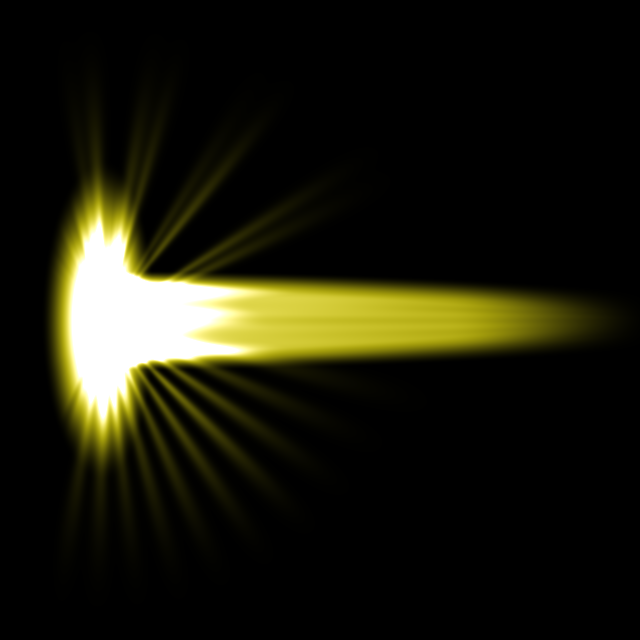
Give the GLSL for this background, as a three.js fragment shader.

```glsl
// A burst of yellow light on black: a white-hot lens at the left, a broad
// tapering beam to the right and two fans of thin rays above and below.
// Each part adds light energy, which a colour ramp turns yellow, then white.

#define SOURCE vec2(0.163, 0.499)
#define BEAM_HALF_WIDTH 0.067
#define BEAM_TAPER 0.045
#define FLARE_REACH 0.265
#define LENS_HEIGHT 0.24
#define RAY_WIDTH 0.042
#define RAY_LENGTH 0.50
#define YELLOW vec3(0.74, 0.71, 0.05)
#define HOT_BLUE 1.6

varying vec2 vUv;

float hash(vec2 p) {
  return fract(sin(dot(p, vec2(127.1, 311.7))) * 43758.5);
}

float noise(vec2 p) {
  vec2 cell = floor(p);
  vec2 f = fract(p);
  f = f * f * (3.0 - 2.0 * f);
  float low = mix(hash(cell), hash(cell + vec2(1.0, 0.0)), f.x);
  float high = mix(hash(cell + vec2(0.0, 1.0)), hash(cell + 1.0), f.x);
  return mix(low, high, f.y);
}

// Falls smoothly from 1 at start to 0 at end
float fade(float start, float end, float x) {
  return 1.0 - smoothstep(start, end, x);
}

// One ray in polar space, its angle in degrees
float ray(vec2 polar, float degrees, float reach, float width) {
  float offset = (polar.y - radians(degrees)) / width;
  return exp(-offset * offset) * pow(fade(0.08, reach, polar.x), 1.5);
}

// Four pairs of rays fanning upwards
float upperFan(vec2 polar) {
  float light = 0.0;
  for (int i = 0; i < 4; i++) {
    float k = float(i);
    float angle = 29.0 + 25.7 * k - 1.8 * k * (k - 1.0);
    float tilt = mod(k, 2.0) * 0.14;
    float reach = RAY_LENGTH + 0.06 * exp(-k);
    light += (0.32 - tilt) * ray(polar, angle + 2.8, reach, RAY_WIDTH);
    light += (0.32 + tilt) * ray(polar, angle - 2.5, reach, RAY_WIDTH);
  }
  return light;
}

// Ten single rays fanning downwards, brightest on the diagonal
float lowerFan(vec2 polar) {
  float light = 0.0;
  for (int i = 0; i < 10; i++) {
    float k = float(i);
    float angle = -16.6 - 9.2 * k - 2.9 * sin(0.449 * (k - 2.0));
    float gain = 0.32 + 0.30 * exp(-0.4 * (k - 3.0) * (k - 3.0));
    float reach = RAY_LENGTH + 0.08 * exp(-k);
    light += gain * ray(polar, angle, reach, RAY_WIDTH);
  }
  return light;
}

// Upright lens of light, wider on its left side
float lens(vec2 d, float streaks) {
  float halfWidth = d.x < 0.0 ? 0.094 : 0.076;
  float q = length(d / vec2(halfWidth, LENS_HEIGHT));
  float ragged = mix(1.0, 0.75 + 0.5 * streaks, smoothstep(0.05, 0.15, abs(d.y)));
  return 2.2 * fade(0.25, 1.05, q) * ragged;
}

// Tapering beam with three white tongues near the source
float beam(vec2 p) {
  float y = p.y - SOURCE.y;
  float halfWidth = BEAM_HALF_WIDTH - BEAM_TAPER * p.x * p.x;
  float softness = 0.010 + 0.016 * p.x;
  float v = y / halfWidth;
  float body = fade(halfWidth - softness, halfWidth + softness, abs(y));
  float along = (1.42 - 0.65 * p.x) * fade(0.70, 1.03, p.x);
  float grain = 0.95 + 0.10 * noise(vec2(p.x * 4.0, v * 5.0 + 9.0));
  float warp = noise(vec2(p.x * 9.0, v * 4.0 + 20.0)) - 0.5;
  float reach = FLARE_REACH + 0.03 * cos(8.2 * v) + 0.06 * warp;
  float tongues = 0.9 * fade(reach - 0.08, reach + 0.15, p.x);
  return body * smoothstep(0.14, 0.20, p.x) * (along * grain + tongues);
}

void main() {
  vec2 d = vUv - SOURCE;
  vec2 polar = vec2(length(d), atan(d.y, d.x + 0.00001));
  float streaks = noise(vec2(polar.y * 16.0 + 80.0, polar.x * 3.0));

  // Rays fade out at the source and at the left, upper and lower limits
  float window = smoothstep(0.07, 0.10, vUv.x) * smoothstep(0.03, 0.15, polar.x);
  window *= fade(0.44, 0.48, abs(vUv.y - 0.5));
  float rays = (upperFan(polar) + lowerFan(polar)) * window;
  rays *= 0.75 + 0.5 * streaks;

  // Colour ramp: black, yellow, pale yellow, white
  float energy = rays + lens(d, streaks) + beam(vUv);
  float heat = max(energy - 0.8, 0.0);
  vec3 color = YELLOW * energy + vec3(0.0, 0.0, HOT_BLUE * heat * heat);
  gl_FragColor = vec4(min(color, 1.0), 1.0);
}
```
